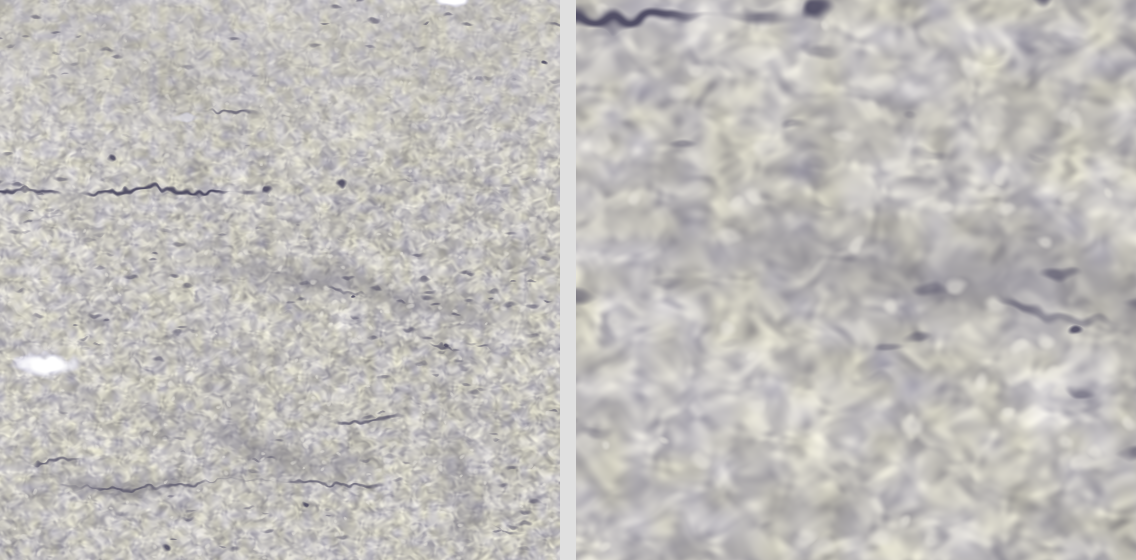
Left, the full canvas; right, a detail of the centre.
A WebGL 2 fragment shader for this texture:

```glsl
#version 300 es
precision highp float;
// Weathered pale grey surface: soft fine grain from layered value noise,
// scattered light and dark flecks, faint slanting smudges, broken
// near-horizontal cracks and a few bleached patches.

#define BASE_COLOR vec3(0.768, 0.758, 0.746)
#define DARK_COLOR vec3(0.27, 0.26, 0.36)
#define SMUDGE_COLOR vec3(0.47, 0.46, 0.50)
#define LIGHT_COLOR vec3(0.92, 0.91, 0.88)
#define GRAIN_SCALE 105.0
#define GRAIN_CONTRAST 0.40
#define TINT_AMOUNT 0.07
#define CRACK_WIDTH 0.0065
#define SMALL_CRACKS 9

uniform vec2 u_resolution;
out vec4 fragColor;

float hash(vec2 p) {
  return fract(sin(dot(p, vec2(12.9898, 78.233))) * 43758.5);
}

float noise(vec2 p) {
  vec2 i = floor(p), f = fract(p);
  f = f * f * (3.0 - 2.0 * f);
  return mix(mix(hash(i), hash(i + vec2(1, 0)), f.x),
             mix(hash(i + vec2(0, 1)), hash(i + vec2(1, 1)), f.x), f.y);
}

float fbm(vec2 p) {
  float sum = 0.0, weight = 0.5;
  for (int i = 0; i < 4; i++) {
    sum += weight * noise(p);
    p = mat2(1.6, 1.2, -1.2, 1.6) * p + 7.3;
    weight *= 0.5;
  }
  return sum / 0.9375;
}

// Zero-centred grain, slightly wider than tall, on rotated lattices
float grain(vec2 p) {
  vec2 q = p * vec2(0.85, 1.0) * GRAIN_SCALE;
  q += 0.8 * vec2(noise(q * 0.6), noise(q * 0.6 + 31.0));
  float medium = noise(mat2(0.94, 0.34, -0.34, 0.94) * q);
  float fine = noise(mat2(0.82, -0.57, 0.57, 0.82) * q * 1.75 + 17.0);
  float coarse = noise(q * 0.42 + 53.0);
  return 0.36 * medium + 0.42 * fine + 0.22 * coarse - 0.5;
}

// Soft ellipses at jittered cell centres; share is the fraction of cells used
float flecks(vec2 p, vec2 cells, float share, vec2 size, float seed) {
  vec2 home = floor(p * cells);
  float cover = 0.0;
  for (int y = -1; y <= 1; y++)
    for (int x = -1; x <= 1; x++) {
      vec2 id = home + vec2(x, y);
      vec2 jitter = vec2(hash(id + seed), hash(id + seed + 19.7));
      float used = step(hash(id + seed + 41.3), share);
      float scale = mix(0.55, 1.2, hash(id + seed + 67.1));
      float d = length((p - (id + jitter) / cells) / (size * scale));
      cover = max(cover, used * (1.0 - smoothstep(0.3, 1.2, d)));
    }
  return cover;
}

// Position along and across the line from a to b
vec2 lineCoords(vec2 p, vec2 a, vec2 b) {
  vec2 dir = normalize(b - a), q = p - a;
  return vec2(dot(q, dir), dir.x * q.y - dir.y * q.x);
}

float crack(vec2 p, vec2 a, vec2 b, float width) {
  vec2 l = lineCoords(p, a, b);
  float len = length(b - a), seed = a.y * 91.0;
  l.y += 0.035 * (fbm(vec2(l.x * 13.0, seed)) - 0.5) + 0.010 * (noise(p * 90.0) - 0.5);
  float gaps = smoothstep(0.22, 0.65, noise(vec2(l.x * 24.0, seed + 5.0)));
  float ends = smoothstep(0.0, 0.03, l.x) * (1.0 - smoothstep(len - 0.04, len, l.x));
  float w = width * (0.45 + 0.55 * gaps);
  return ends * gaps * (1.0 - smoothstep(0.1 * w, w, abs(l.y)));
}

float smudge(vec2 p, vec2 a, vec2 b, float width) {
  vec2 l = lineCoords(p, a, b);
  float len = length(b - a);
  float off = (l.y + 0.05 * (fbm(p * 8.0) - 0.5)) / width;
  float ends = smoothstep(0.0, 0.5 * len, l.x) * (1.0 - smoothstep(0.8 * len, len, l.x));
  return ends * exp(-off * off) * (0.55 + 0.8 * noise(p * 22.0));
}

float patchShape(vec2 p, vec2 center, vec2 size) {
  float ragged = 0.5 * (noise(p * 75.0) - 0.5);
  return 1.0 - smoothstep(0.5, 1.15, length((p - center) / size) + ragged);
}

void main() {
  vec2 p = gl_FragCoord.xy / u_resolution.y;

  // Grain, calmer towards the top, with a weaker blue swing
  float calm = mix(1.08, 0.68, smoothstep(0.6, 1.0, p.y));
  vec3 color = BASE_COLOR + GRAIN_CONTRAST * calm * grain(p) * vec3(1.0, 1.0, 0.8);
  color.b += TINT_AMOUNT * (noise(p * 62.0 + 9.0) - 0.5);
  color += 0.07 * (fbm(p * vec2(4.0, 7.0) + 3.0) - 0.5);

  // Broad smudges
  float shade = smudge(p, vec2(0.22, 0.57), vec2(0.93, 0.42), 0.024);
  shade += smudge(p, vec2(0.20, 0.27), vec2(0.70, 0.14), 0.024);
  shade += smudge(p, vec2(0.02, 0.13), vec2(0.36, 0.14), 0.016);
  shade += 0.6 * smudge(p, vec2(0.74, 0.30), vec2(0.87, 0.02), 0.04);
  color = mix(color, SMUDGE_COLOR, 0.42 * min(shade, 1.2));

  // Light grains and clustered dark flecks
  vec2 warped = p + 0.006 * (vec2(noise(p * 95.0), noise(p * 95.0 + 23.0)) - 0.5);
  color = mix(color, LIGHT_COLOR, 0.5 * calm * flecks(warped, vec2(48.0), 0.22, vec2(0.0065, 0.0055), 3.0));
  float cluster = smoothstep(0.35, 0.65, fbm(p * vec2(4.0, 6.0) + 11.0));
  float dark = 0.5 * cluster * flecks(warped, vec2(30.0, 46.0), 0.22, vec2(0.011, 0.0042), 8.0);
  dark = max(dark, 0.85 * flecks(warped, vec2(6.0), 0.22, vec2(0.009, 0.0075), 14.0));

  // Two long cracks and scattered short ones
  dark = max(dark, 0.9 * crack(p, vec2(-0.04, 0.66), vec2(0.47, 0.66), CRACK_WIDTH));
  dark = max(dark, 0.6 * crack(p, vec2(0.08, 0.13), vec2(0.70, 0.14), CRACK_WIDTH * 0.75));
  for (int i = 0; i < SMALL_CRACKS; i++) {
    vec2 id = vec2(i, 4.0);
    vec2 start = vec2(hash(id), (float(i) + hash(id + 2.0)) / float(SMALL_CRACKS));
    vec2 span = vec2(mix(0.08, 0.17, hash(id + 5.0)), mix(-0.03, 0.01, hash(id + 7.0)));
    dark = max(dark, 0.65 * crack(p, start, start + span, CRACK_WIDTH * 0.8));
  }
  color = mix(color, DARK_COLOR, dark);

  // Bleached patches with a cool rim
  float bleach = patchShape(p, vec2(0.085, 0.347), vec2(0.055, 0.023));
  bleach = max(bleach, patchShape(p, vec2(0.81, 1.0), vec2(0.032, 0.012)));
  bleach = max(bleach, 0.5 * patchShape(p, vec2(0.335, 0.79), vec2(0.024, 0.009)));
  color = mix(color, mix(vec3(0.86, 0.86, 1.0), vec3(1.0), bleach), bleach);

  fragColor = vec4(clamp(color, 0.0, 1.0), 1.0);
}
```
